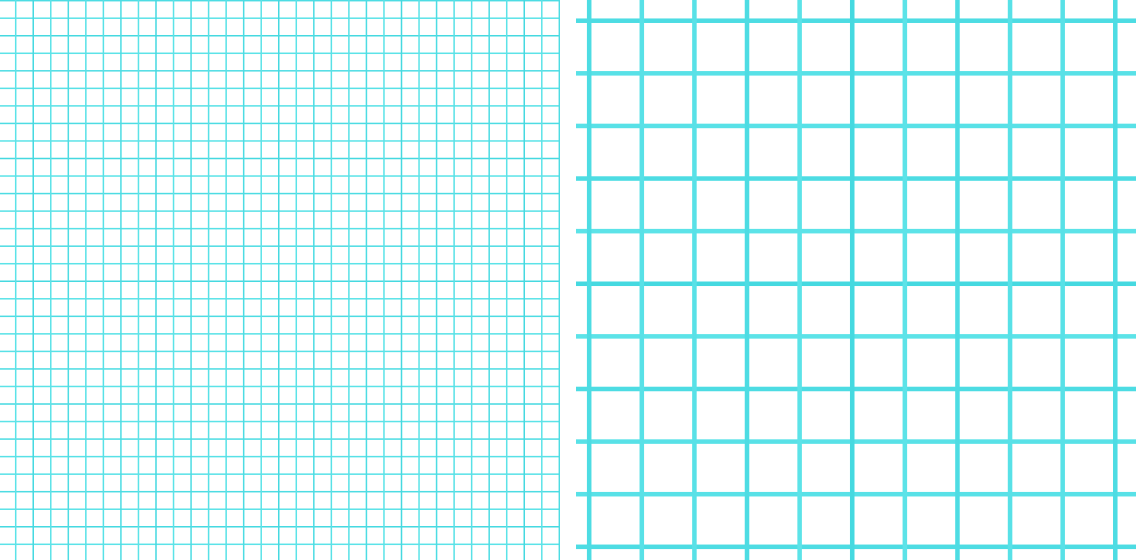
Left, the full canvas; right, a detail of the centre.
A Shadertoy shader for this pattern:

```glsl
// Graph paper: thin cyan rules on white, just under 32 square cells each way.
// Each axis finds its nearest rule and box-filters it over one pixel; the ink
// strength varies gently from rule to rule in a cycle of seven.

// Exact share of a pixel covered by a rule whose centre is dist away.
vec2 ruleCoverage(vec2 dist, float width, float pixel) {
    vec2 upper = min(dist + 0.5 * pixel, vec2(0.5 * width));
    vec2 lower = max(dist - 0.5 * pixel, vec2(-0.5 * width));
    return clamp((upper - lower) / pixel, 0.0, 1.0);
}

// Ink colour of the rule with the given index.
vec3 ruleInk(float index) {
    float strength = 0.5 + 0.5 * cos(6.28319 * 4.0 / 7.0 * (index - 2.0));
    return mix(vec3(0.36, 0.89, 0.91), vec3(0.27, 0.85, 0.88), strength * strength);
}

void mainImage(out vec4 fragColor, in vec2 fragCoord) {
    float pixel = 1.0 / iResolution.y;
    vec2 uv = fragCoord * pixel;

    // Rules are numbered from the top right corner.
    float spacing = 0.031315;
    vec2 cell = (0.9988 - uv) / spacing;
    vec2 index = round(cell);
    vec2 coverage = ruleCoverage((cell - index) * spacing, 0.0027, pixel);

    // Horizontal rules first, then vertical rules over them.
    vec3 color = vec3(1.0);
    color = mix(color, ruleInk(index.y), coverage.y);
    color = mix(color, ruleInk(index.x), coverage.x);

    fragColor = vec4(color, 1.0);
}
```
